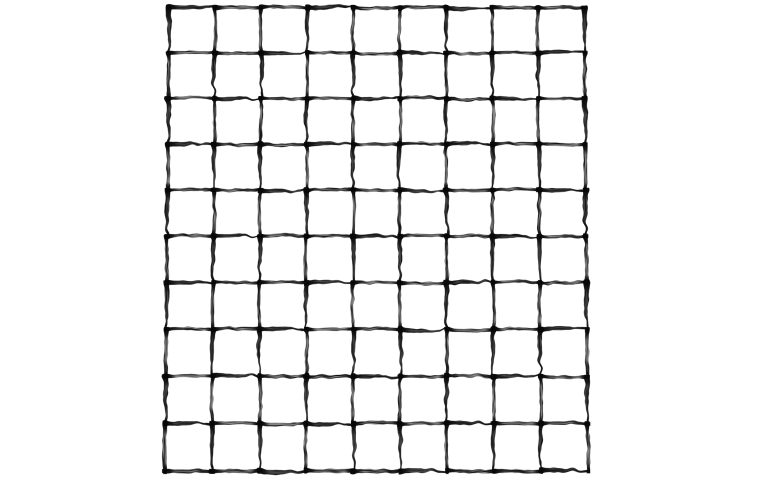
Give the GLSL for this pattern, as a Shadertoy shader.

```glsl
// Hand-inked grid of 9 by 10 square cells, drawn stroke by stroke on white paper.

const vec2 CELLS = vec2(9.0, 10.0);
const float BOTTOM = 0.0188;       // height of the lowest line
const float CENTER_X = -0.0156;    // grid centre, relative to the canvas centre
const float ROW_STEP = 0.0992;     // height of the lowest row

float hash(vec2 p) {
    return fract(sin(dot(p, vec2(127.1, 311.7))) * 43758.5453);
}

float noise(vec2 p) {
    vec2 i = floor(p);
    vec2 f = fract(p);
    f = f * f * (3.0 - 2.0 * f);
    float low = mix(hash(i), hash(i + vec2(1.0, 0.0)), f.x);
    float high = mix(hash(i + vec2(0.0, 1.0)), hash(i + vec2(1.0, 1.0)), f.x);
    return mix(low, high, f.y);
}

// Canvas position to grid position: x counts columns, y counts rows from the top.
vec2 toGrid(vec2 p) {
    float row = (p.y - BOTTOM) / ROW_STEP;
    row += 0.00285 * row * row;
    float columnStep = mix(0.0979, 0.0961, row / CELLS.y);
    return vec2((p.x - CENTER_X) / columnStep + 0.5 * CELLS.x, CELLS.y - row);
}

// Ink of one stroke: t runs along it from 0 to 1, offset is measured across it.
float strokeInk(float t, float offset, vec2 id, float tapered, float weight, float soft) {
    float seed = 91.0 * hash(id);
    float inside = clamp(t, 0.0, 1.0);
    float tail = tapered * smoothstep(0.3, 0.85, t);

    // Hand wobble, strongest in the thin tail
    float bow = (hash(id + 5.3) - 0.5) * 0.2 * inside * (1.0 - inside);
    float tremble = (noise(vec2(t * 6.0, seed)) - 0.5) * mix(0.035, 0.085, tail);
    float across = offset - bow - tremble;

    // Ragged width with a heavier start
    float halfWidth = mix(0.034, mix(0.044, 0.021, tail), tapered);
    halfWidth += (noise(vec2(t * 11.0, seed + 7.0)) - 0.5) * 0.016;
    halfWidth += 0.014 * (1.0 - smoothstep(0.0, 0.12, abs(t)));
    halfWidth *= weight;

    float overshoot = 0.03 + 0.04 * hash(id + 2.7);
    float body = 1.0 - smoothstep(-soft, soft, abs(across) - halfWidth);
    float ends = 1.0 - smoothstep(-soft, soft, abs(t - 0.5) - 0.5 - overshoot);

    // Dry streaks fade the middle of even strokes
    float streak = noise(vec2(t * 5.0, across * 45.0 + seed));
    float middle = smoothstep(0.08, 0.25, t) * (1.0 - smoothstep(0.8, 0.95, t));
    float dryness = mix(0.5, 0.22, tapered) * streak * middle;
    return body * ends * (0.96 - dryness);
}

// Horizontal strokes taper every third cell, vertical ones every second.
float isTapered(float line, float segment, float vertical) {
    float across = 1.0 - step(0.5, mod(line + segment, 3.0));
    float shift = 1.0 - step(0.5, mod(line, 3.0));
    float down = mod(segment + shift, 2.0);
    return mix(across, down, vertical);
}

// Strokes on the nearest line, including overlaps from neighbouring segments.
float lineInk(float along, float across, vec2 counts, float vertical, float soft) {
    float line = clamp(floor(across + 0.5), 0.0, counts.y);
    float border = 1.0 - step(0.5, min(line, counts.y - line));
    float weight = 1.0 + 0.15 * border;
    float paper = 1.0;
    for (int k = -1; k <= 1; k++) {
        float segment = floor(along) + float(k);
        if (segment < 0.0 || segment >= counts.x) continue;
        vec2 id = vec2(line, segment) + 37.0 * vertical;
        float tapered = isTapered(line, segment, vertical);
        paper *= 1.0 - strokeInk(along - segment, across - line, id, tapered, weight, soft);
    }
    return 1.0 - paper;
}

void mainImage(out vec4 fragColor, in vec2 fragCoord) {
    vec2 p = vec2(fragCoord.x - 0.5 * iResolution.x, fragCoord.y) / iResolution.y;
    vec2 grid = toGrid(p);
    float soft = 0.75 / (ROW_STEP * iResolution.y);

    float horizontal = lineInk(grid.x, grid.y, CELLS, 0.0, soft);
    float vertical = lineInk(grid.y, grid.x, CELLS.yx, 1.0, soft);
    float ink = 1.0 - (1.0 - horizontal) * (1.0 - vertical);

    vec3 paperColor = vec3(1.0);
    vec3 inkColor = vec3(0.03);
    fragColor = vec4(mix(paperColor, inkColor, ink), 1.0);
}
```
